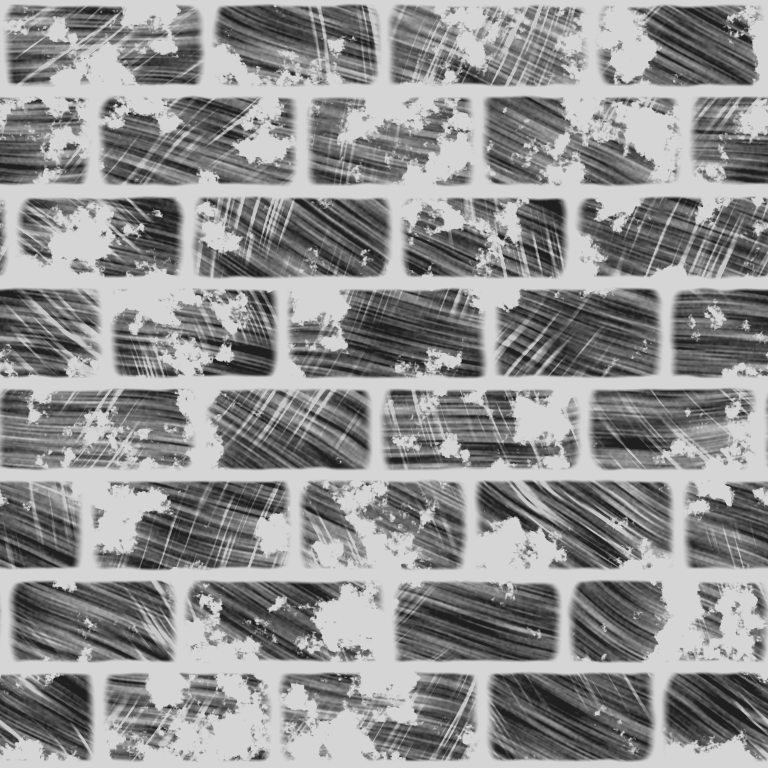
Write a WebGL 2 fragment shader that draws this texture.

```glsl
#version 300 es
precision highp float;
// Worn grey brick wall: eight courses of alternating long and short bricks.
// Each brick gets its own seed for brushed grain, steep scratches and
// pale flaked patches, then fades softly into the flat mortar.

#define COURSE_SHIFT 0.1225
#define FIRST_EDGE 0.0104
#define MORTAR 0.835
#define BRICK_TONE 0.37
#define GRAIN_DEPTH 0.75
#define SCRATCH_GAIN 0.50
#define FLAKE_LEVEL 0.572
#define FLAKE_EDGE 0.034
#define FLAKE_SCALE 15.0
#define SIDE_BLUR 0.0075
#define BED_BLUR 0.0028

uniform vec2 u_resolution;
out vec4 outColor;

float hash(vec2 p) {
  return fract(sin(dot(p, vec2(127.1, 311.7))) * 43758.5453);
}

float noise(vec2 p) {
  vec2 i = floor(p), f = fract(p);
  f = f * f * (3.0 - 2.0 * f);
  return mix(mix(hash(i), hash(i + vec2(1, 0)), f.x),
             mix(hash(i + vec2(0, 1)), hash(i + vec2(1, 1)), f.x), f.y);
}

mat2 rotation(float a) {
  return mat2(cos(a), -sin(a), sin(a), cos(a));
}

// Rough fractal noise, turned at every octave to hide the lattice
float fbm(vec2 p) {
  float sum = 0.0, total = 0.0, amp = 1.0;
  for (int i = 0; i < 6; i++) {
    sum += amp * noise(p);
    total += amp;
    amp *= 0.66;
    p = rotation(0.6) * p * 2.0 + 17.3;
  }
  return sum / total;
}

// Long thin strokes along an angle that bends slightly over the brick
float streaks(vec2 p, float angle, vec2 seed) {
  angle += 0.35 * (noise(p * 6.0 + seed) - 0.5);
  vec2 q = rotation(angle) * p;
  return 0.55 * noise(q * vec2(9.0, 170.0) + seed)
       + 0.45 * noise(q * vec2(20.0, 370.0) + seed.yx);
}

// Finds the brick around uv: local position, half size and wrapped id
void findBrick(vec2 uv, out vec2 local, out vec2 halfSize, out vec2 id) {
  float down = 1.0 - uv.y;
  float coursePair = floor(down / 0.25);
  float y = down - 0.25 * coursePair;
  float tall = step(0.1185, y);
  float course = 2.0 * coursePair + tall;

  float along = uv.x - FIRST_EDGE - COURSE_SHIFT * course;
  float brickPair = floor((along + 0.011) / 0.5);
  float x = along - 0.5 * brickPair;
  float narrow = step(0.261, x);

  local = vec2(x - mix(0.125, 0.3755, narrow), mix(0.0592, 0.1836, tall) - y);
  halfSize = vec2(mix(0.125, 0.1045, narrow), mix(0.0508, 0.056, tall));
  id = vec2(2.0 * mod(brickPair, 2.0) + narrow, course);
}

// Coverage with blurred sides, crisper beds and unevenly worn corners
float brickMask(vec2 p, vec2 halfSize, vec2 seed) {
  float corner = pow(min(abs(p.y) / halfSize.y, 1.0), 5.0);
  vec2 quadrant = step(0.0, p);
  float worn = mix(0.001, 0.011, hash(seed + quadrant));
  vec2 inset = halfSize - abs(p);
  inset.x -= worn * corner;
  inset += 0.004 * (vec2(noise(p * 45.0 + seed), noise(p * 38.0 + seed.yx)) - 0.5);
  float sides = smoothstep(-SIDE_BLUR, SIDE_BLUR, inset.x);
  float beds = smoothstep(-BED_BLUR, BED_BLUR, inset.y);
  return sides * beds;
}

float brickTone(vec2 p, vec2 seed) {
  float grainAngle = mix(-0.55, 0.05, hash(seed + 3.0));
  float side = hash(seed + 5.0) < 0.6 ? -1.0 : 1.0;
  float scratchAngle = side * mix(0.65, 1.4, hash(seed + 7.0));

  float tone = BRICK_TONE + 0.08 * (hash(seed + 9.0) - 0.5);
  tone += GRAIN_DEPTH * (streaks(p, grainAngle, seed) - 0.5);
  tone += 0.3 * (noise(p * 14.0 + seed) - 0.5);
  tone += 0.1 * (noise(p * 290.0 + seed) - 0.5);

  float scratch = smoothstep(0.5, 0.88, streaks(p, scratchAngle, seed + 11.0));
  float region = smoothstep(0.25, 0.7, noise(p * 11.0 + seed.yx));
  return clamp(tone + SCRATCH_GAIN * scratch * region, 0.12, 0.78);
}

void main() {
  vec2 uv = gl_FragCoord.xy / u_resolution;
  vec2 p, halfSize, id;
  findBrick(uv, p, halfSize, id);
  vec2 seed = 40.0 * vec2(hash(id + 1.7), hash(id + 8.3));

  // Flakes expose the mortar tone, more on some bricks than others
  float wear = 0.07 * (hash(id + 4.1) - 0.5);
  float flake = smoothstep(-FLAKE_EDGE, FLAKE_EDGE,
                           fbm(p * FLAKE_SCALE + seed) + wear - FLAKE_LEVEL);

  float tone = mix(brickTone(p, seed), MORTAR, flake);
  tone = mix(MORTAR, tone, brickMask(p, halfSize, seed));
  outColor = vec4(vec3(tone), 1.0);
}
```
